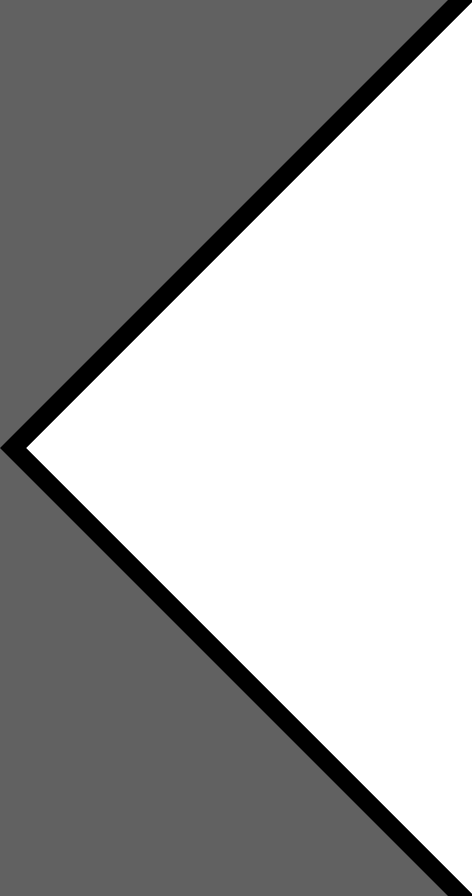
Write a WebGL 1 fragment shader that draws this background.

```glsl
precision mediump float;

uniform vec2 u_resolution;

#define GREY vec3(0.38)
#define BLACK vec3(0.0)
#define WHITE vec3(1.0)
#define TIP_X 0.0
#define TIP_Y 0.5
#define BAND_WIDTH 0.0293

// Signed distance to a right-angled wedge opening to the right, positive inside
float wedge(vec2 p, float tipX) {
    return (p.x - tipX - abs(p.y - TIP_Y)) * 0.70711;
}

// Edge coverage smoothed over one pixel
float coverage(float dist, float pixel) {
    return clamp(dist / pixel + 0.5, 0.0, 1.0);
}

void main() {
    // Canvas height is one unit
    float pixel = 1.0 / u_resolution.y;
    vec2 p = gl_FragCoord.xy * pixel;

    // Black chevron over grey, then the white interior
    vec3 color = mix(GREY, BLACK, coverage(wedge(p, TIP_X), pixel));
    color = mix(color, WHITE, coverage(wedge(p, TIP_X + BAND_WIDTH), pixel));

    gl_FragColor = vec4(color, 1.0);
}
```
